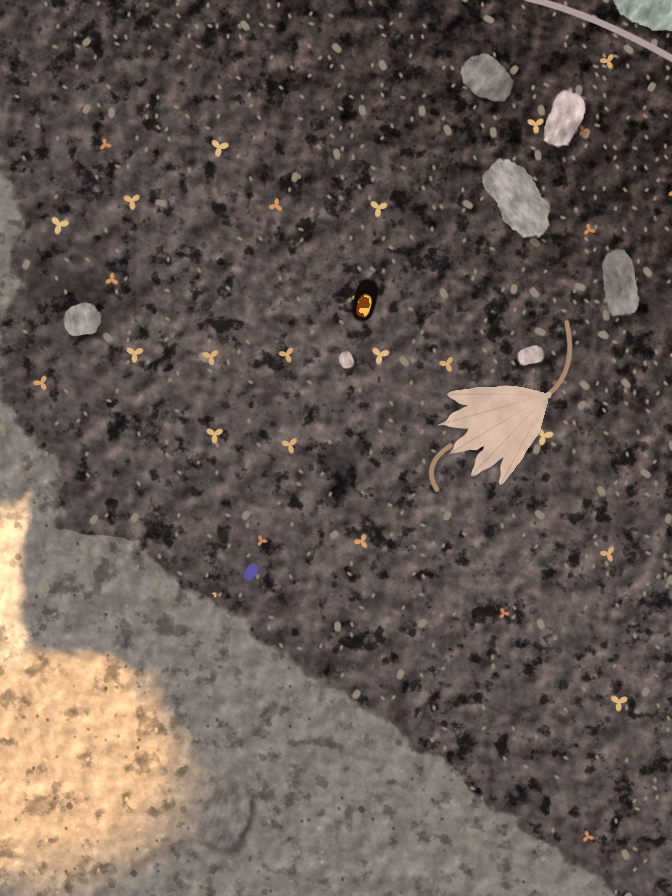
Write a Shadertoy shader that draws this texture.

```glsl
// Damp dark soil beside a paler dry path, with warm sunlight, stones,
// a fallen leaf and small blossoms. Noise relief forms the ground;
// implicit shapes are layered on a canvas 6 units wide and 8 tall.

float hash(vec2 p) {
  vec3 q = fract(p.xyx * .1031);
  q += dot(q, q.yzx + 33.33);
  return fract((q.x + q.y) * q.z);
}

float noise(vec2 p) {
  vec2 i = floor(p), f = fract(p);
  f = f * f * (3. - 2. * f);
  return mix(mix(hash(i), hash(i + vec2(1, 0)), f.x),
             mix(hash(i + vec2(0, 1)), hash(i + 1.), f.x), f.y);
}

float fbm(vec2 p) {
  float sum = 0., amp = .5;
  for (int i = 0; i < 5; i++) {
    sum += amp * noise(p);
    p = mat2(1.6, -1.2, 1.2, 1.6) * p + 7.3;
    amp *= .55;
  }
  return sum;
}

mat2 rot(float a) { return mat2(cos(a), -sin(a), sin(a), cos(a)); }

float cover(float d, float soft) { return 1. - smoothstep(-soft, soft, d); }

float glow(vec2 p, vec2 r) { return exp(-dot(p / r, p / r)); }

// Distance to a quadratic curve, walked in short segments
float curve(vec2 p, vec2 a, vec2 b, vec2 c) {
  float d = 9.;
  vec2 last = a;
  for (int i = 1; i <= 8; i++) {
    float t = float(i) / 8.;
    vec2 next = mix(mix(a, b, t), mix(b, c, t), t), e = next - last, q = p - last;
    d = min(d, length(q - e * clamp(dot(q, e) / dot(e, e), 0., 1.)));
    last = next;
  }
  return d;
}

float pebble(vec2 p, vec2 size, float angle) {
  vec2 q = abs(rot(angle) * p / size);
  return (pow(pow(q.x, 2.7) + pow(q.y, 2.7), .37) - 1.) * min(size.x, size.y);
}

void stone(inout vec3 col, vec2 p, vec2 size, float angle, vec3 tint, float px) {
  float rough = (fbm(p * 6. + tint.x * 90.) - .5) * .45 * min(size.x, size.y);
  col *= 1. - .5 * cover(pebble(p - vec2(.03, -.04), size, angle) + rough, .05);
  float grain = fbm(rot(angle) * p * vec2(16, 9) + size * 90.);
  col = mix(col, tint * (.6 + .8 * grain), cover(pebble(p, size, angle) + rough, px));
}

// Signed offset from the dry border, negative on the dry side
float dryEdge(vec2 p) {
  float x = .08 + .13 * glow(p.yy - 5.8, vec2(.5)) - .2 * smoothstep(6.4, 7.3, p.y);
  x += .46 * smoothstep(4.45, 3.85, p.y) + .75 * smoothstep(3.3, 3.14, p.y);
  x += max(3.1 - p.y, 0.) / .72;
  return (p.x - x) * .6 + (fbm(p * 3.5) - .48) * .28;
}

// Jittered grains, one per cell, some pale and some dark
void grains(inout vec3 col, vec2 p, float scale, float chance, float px) {
  vec2 id = floor(p * scale), q = fract(p * scale) - .5;
  float h = hash(id + scale), k = hash(id + 41.);
  q -= .4 * (vec2(hash(id + 9.), hash(id + 23.)) - .5);
  float d = pebble(q, vec2(.12 + .14 * k, .15), k * 6.) / scale;
  vec3 tint = k > .65 ? vec3(.57, .52, .46) : col * (.55 + k);
  if (h < chance) col = mix(col, tint, cover(d, px));
}

// Three-petalled blossoms on a jittered grid
void blossoms(inout vec3 col, vec2 p, float cell, float px) {
  vec2 id = floor(p / cell), q = (fract(p / cell) - .5) * cell;
  float k = hash(id + 17.);
  q -= .4 * (vec2(k, hash(id + 31.)) - .5);
  float petals = .5 + .5 * cos(3. * atan(q.y, q.x) + 6. * k);
  float d = (length(q) - (.05 + .04 * k) * (.25 + .75 * petals)) * .7;
  vec3 tint = mix(vec3(.78, .5, .32), vec3(.88, .76, .53), k);
  if (hash(id + 5.) < .45) col = mix(col, tint, cover(d, px));
}

vec3 ground(vec2 p, float edge) {
  float dark = smoothstep(6.5, 11.5, p.x * .8 + p.y), dry = cover(edge, .035);
  vec3 wet = mix(vec3(.36, .318, .307), vec3(.225, .188, .178), dark);
  wet *= 1. - .17 * exp(-2. * max(edge, 0.));
  wet *= 1. - .35 * glow(p - vec2(.7, 5.4), vec2(.45, .3));
  wet *= 1. - .4 * glow(p - vec2(3.03, 3.7), vec2(.15, .3));
  wet *= .9 + .25 * noise(rot(-.6) * p * vec2(2.5, 16));
  vec3 col = mix(wet, vec3(.5, .47, .445), dry);
  float relief = fbm(p * 6.) - fbm(p * 6. + vec2(.28, -.3));
  float pits = smoothstep(.58, .8, fbm(p * 8. + 30.));
  col *= 1. + relief * mix(1.15 + dark, .5, dry);
  return col * (.88 + .26 * fbm(p * 15.) - pits * mix(.65, .3, dry));
}

// Warm light: a narrow upper patch and a broad lower pool
vec3 sunlight(vec3 col, vec2 p) {
  vec2 w = p + (fbm(p * 2.5) - .5) * .35;
  float soft = mix(.38, .1, smoothstep(.6, 1.7, p.y));
  float pool = cover(length((w - vec2(.15, 1.2)) / vec2(1.5, 1.02)) - 1., soft);
  float upper = cover(max(w.x - .24, abs(w.y - 2.8) - .75), .09);
  return col * mix(vec3(1), vec3(1.9, 1.62, 1.3), max(pool, upper)) + upper * .14;
}

// Lobed leaf fanning left and down from its stem joint
void leaf(inout vec3 col, vec2 p, float px) {
  float a = atan(-p.y, -p.x), lobe = abs(fract(a / .27) - .5) * 2.;
  float reach = 1.03 - .35 * (a - .5) * (a - .5);
  reach *= smoothstep(-.4, 0., a) * smoothstep(1.52, 1.1, a);
  float d = (length(p) - reach * (.74 + .26 * lobe) + .08 * noise(p * 14.) - .04) * .6;
  float stem = min(curve(p, vec2(0), vec2(.26, .22), vec2(.16, .64)),
                   curve(p, vec2(-.88, -.46), vec2(-1.14, -.63), vec2(-1, -.85))) - .022;
  col *= 1. - .45 * cover(min(d, stem), .07);
  col = mix(col, vec3(.66, .53, .44), cover(stem, px));
  float tone = .9 + .2 * fbm(p * 9.) - .1 * smoothstep(.86, 1., lobe);
  col = mix(col, vec3(.82, .71, .635) * tone, cover(d, px));
}

void mainImage(out vec4 fragColor, in vec2 fragCoord) {
  vec2 p = fragCoord / iResolution.xy * vec2(6, 8);
  float px = 6. / iResolution.x, edge = dryEdge(p);
  vec3 col = ground(p, edge), gray = vec3(.52, .49, .47), pale = vec3(.73, .66, .64);

  // Loose grains and blossoms
  float rubble = smoothstep(7., 10.5, p.x + p.y);
  grains(col, p, 11., .22 + .3 * rubble, px);
  grains(col, p + 3.7, 5., .1 + .25 * rubble, px);
  if (edge > .05) blossoms(col, p, .72, px);

  // Stones
  stone(col, p - vec2(4.34, 7.3), vec2(.25, .17), -.6, gray, px);
  stone(col, p - vec2(5.04, 6.95), vec2(.15, .27), -.35, pale, px);
  stone(col, p - vec2(4.63, 6.22), vec2(.2, .4), .64, gray * 1.2, px);
  stone(col, p - vec2(5.53, 5.47), vec2(.15, .31), .2, gray, px);
  stone(col, p - vec2(.74, 5.14), vec2(.16, .14), .2, gray * 1.15, px);
  stone(col, p - vec2(4.73, 4.82), vec2(.12, .08), .2, pale, px);
  stone(col, p - vec2(3.09, 4.78), vec2(.06, .08), .4, pale, px);
  stone(col, p - vec2(5.85, 7.95), vec2(.36, .2), -.4, vec3(.56, .6, .55), px);
  stone(col, p - vec2(2, .74), vec2(.22, .31), -.35, gray * .9, px * 3.);

  // Twig, leaf, amber insect and violet petal
  float twig = curve(p, vec2(4.7, 8.02), vec2(5.3, 7.88), vec2(6.05, 7.45)) - .03;
  col = mix(col, pale * .93, cover(twig, px));
  leaf(col, p - vec2(4.9, 4.48), px);
  vec2 bug = p - vec2(3.26, 5.32);
  col = mix(col, vec3(.07, .05, .04), cover(pebble(bug, vec2(.1, .19), -.25), px));
  vec3 amber = mix(vec3(.5, .24, .05), vec3(.95, .75, .35), step(.6, noise(p * 22.)));
  col = mix(col, amber, cover(pebble(bug + vec2(.01, .05), vec2(.06, .1), -.25), px));
  float petal = pebble(p - vec2(2.24, 2.89), vec2(.05, .08), -.6);
  col = mix(col, vec3(.36, .33, .62), cover(petal, px));

  fragColor = vec4(clamp(sunlight(col, p), 0., 1.), 1);
}
```
